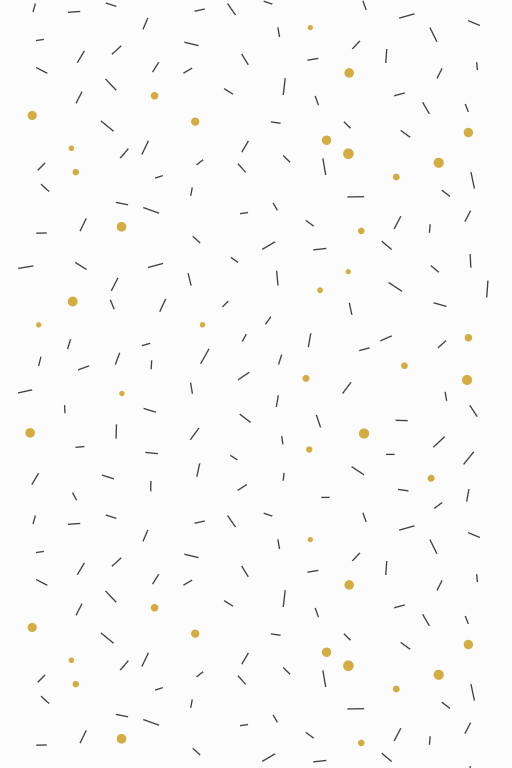
Reproduce this pattern procedurally as a Shadertoy shader.

```glsl
const vec3 PAPER = vec3(0.99);
const vec3 INK = vec3(0.25, 0.25, 0.26);
const vec3 GOLD = vec3(0.83, 0.68, 0.26);

// Lengths are fractions of the canvas width.
const float MARGIN = 0.030;
const float COLUMNS = 12.0;
const float ROWS = 13.0;            // rows before the pattern repeats
const float TILE_HEIGHT = 1.0;
const float JITTER = 0.021;
const float DOT_SHARE = 0.18;
const vec2 DOT_RADIUS = vec2(0.0050, 0.0108);
const vec2 DASH_HALF_LENGTH = vec2(0.0075, 0.0165);
const float DASH_HALF_WIDTH = 0.0013;
const float PI = 3.14159265;

// Integer hash of a cell, giving three values from 0 to 1.
vec3 hash3(vec2 cell, uint seed) {
    uvec3 v = uvec3(uint(cell.x), uint(cell.y), seed) * 1664525u + 1013904223u;
    for (int i = 0; i < 2; i++) {
        v.x += v.y * v.z;
        v.y += v.z * v.x;
        v.z += v.x * v.y;
        v ^= v >> 16u;
    }
    return vec3(v & 0xffffu) / 65535.0;
}

float dashDistance(vec2 p, float angle, float halfLength) {
    vec2 dir = vec2(cos(angle), sin(angle));
    vec2 local = abs(vec2(dot(p, dir), dot(p, vec2(-dir.y, dir.x))));
    vec2 q = local - vec2(halfLength, DASH_HALF_WIDTH);
    return length(max(q, 0.0)) + min(max(q.x, q.y), 0.0);
}

float coverage(float dist, float pixel) {
    return clamp(0.5 - dist / pixel, 0.0, 1.0);
}

void mainImage(out vec4 fragColor, in vec2 fragCoord) {
    float pixel = 1.0 / iResolution.x;
    vec2 uv = fragCoord * pixel;

    // Cells between the side margins, with odd columns shifted by half a row
    vec2 cellSize = vec2((1.0 - 2.0 * MARGIN) / COLUMNS, TILE_HEIGHT / ROWS);
    vec2 grid = (uv - vec2(MARGIN, 0.0)) / cellSize;
    float column = floor(grid.x);
    grid.y += 0.5 * mod(column, 2.0);
    vec2 cell = vec2(column, mod(floor(grid.y), ROWS));
    float inside = step(0.0, column) * step(column, COLUMNS - 1.0);
    cell.x = clamp(cell.x, 0.0, COLUMNS - 1.0);

    // One scattered mark per cell
    vec3 place = hash3(cell, 3u);
    vec3 shape = hash3(cell, 11u);
    vec2 p = (fract(grid) - 0.5) * cellSize - (place.xy * 2.0 - 1.0) * JITTER;

    vec3 color = PAPER;
    if (place.z < DOT_SHARE) {
        float radius = mix(DOT_RADIUS.x, DOT_RADIUS.y, shape.x * shape.x);
        color = mix(color, GOLD, inside * coverage(length(p) - radius, pixel));
    } else {
        float halfLength = mix(DASH_HALF_LENGTH.x, DASH_HALF_LENGTH.y, shape.x);
        float dist = dashDistance(p, shape.y * PI, halfLength);
        color = mix(color, INK, inside * coverage(dist, pixel));
    }
    fragColor = vec4(color, 1.0);
}
```
